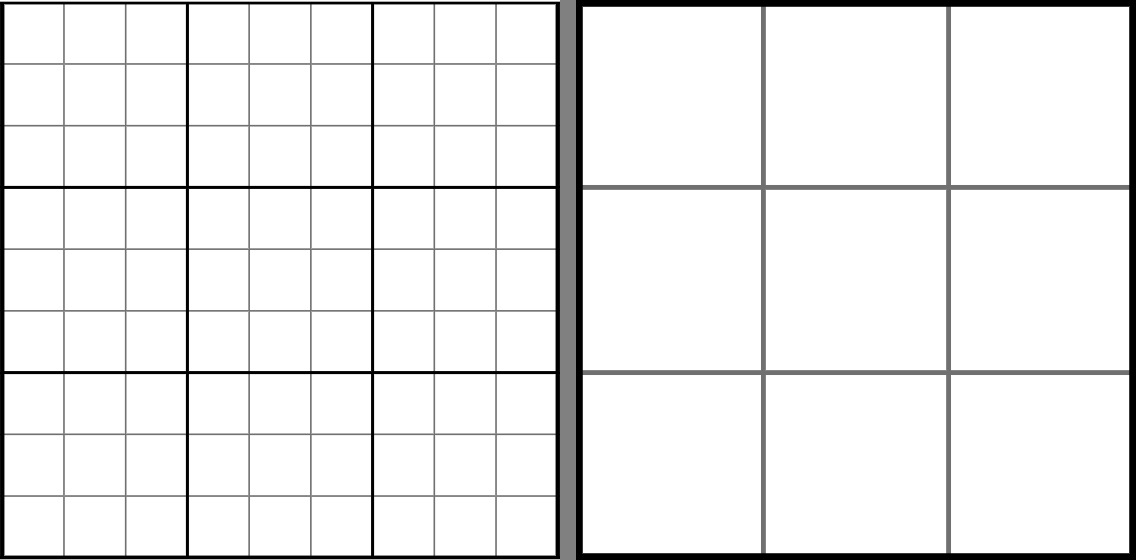
Left: the whole. Right: its middle third, enlarged.
A WebGL 1 fragment shader for this pattern:

```glsl
precision highp float;
// A nine by nine grid of thin grey lines, ruled in black into three by three blocks.

uniform vec2 u_resolution;

#define CELLS 9.0
#define CELLS_PER_BLOCK 3.0
#define MARGIN 0.004
#define THIN_WIDTH 0.0029
#define BLOCK_WIDTH 0.0054
#define FRAME_WIDTH 0.0078
#define TOP_GAP 0.003
#define BOTTOM_GAP 0.0013
#define THIN_COLOR vec3(0.44)
#define BLOCK_COLOR vec3(0.0)
#define PAPER_COLOR vec3(1.0)

// Distance to the nearest of the lines spaced evenly from the margin.
vec2 lineDistance(vec2 p, float spacing) {
  vec2 nearest = floor((p - MARGIN) / spacing + 0.5) * spacing + MARGIN;
  return abs(p - nearest);
}

// Share of a pixel covered by a line of the given width.
float coverage(vec2 dist, float width, float pixel) {
  vec2 c = clamp((0.5 * width - dist) / pixel + 0.5, 0.0, 1.0);
  return max(c.x, c.y);
}

void main() {
  float pixel = 1.0 / min(u_resolution.x, u_resolution.y);
  vec2 p = (gl_FragCoord.xy - 0.5 * u_resolution) * pixel + 0.5;
  float cell = (1.0 - 2.0 * MARGIN) / CELLS;

  // Grid and block lines
  float thin = coverage(lineDistance(p, cell), THIN_WIDTH, pixel);
  float block = coverage(lineDistance(p, cell * CELLS_PER_BLOCK), BLOCK_WIDTH, pixel);

  // Heavier outer frame
  vec2 frameDistance = abs(abs(p - 0.5) - (0.5 - MARGIN));
  float frame = coverage(frameDistance, FRAME_WIDTH, pixel);

  vec3 color = mix(PAPER_COLOR, THIN_COLOR, thin);
  color = mix(color, BLOCK_COLOR, max(block, frame));

  // Narrow paper strips above and below the frame
  float inside = min(p.y - BOTTOM_GAP, 1.0 - TOP_GAP - p.y);
  color = mix(PAPER_COLOR, color, clamp(inside / pixel + 0.5, 0.0, 1.0));

  gl_FragColor = vec4(color, 1.0);
}
```
